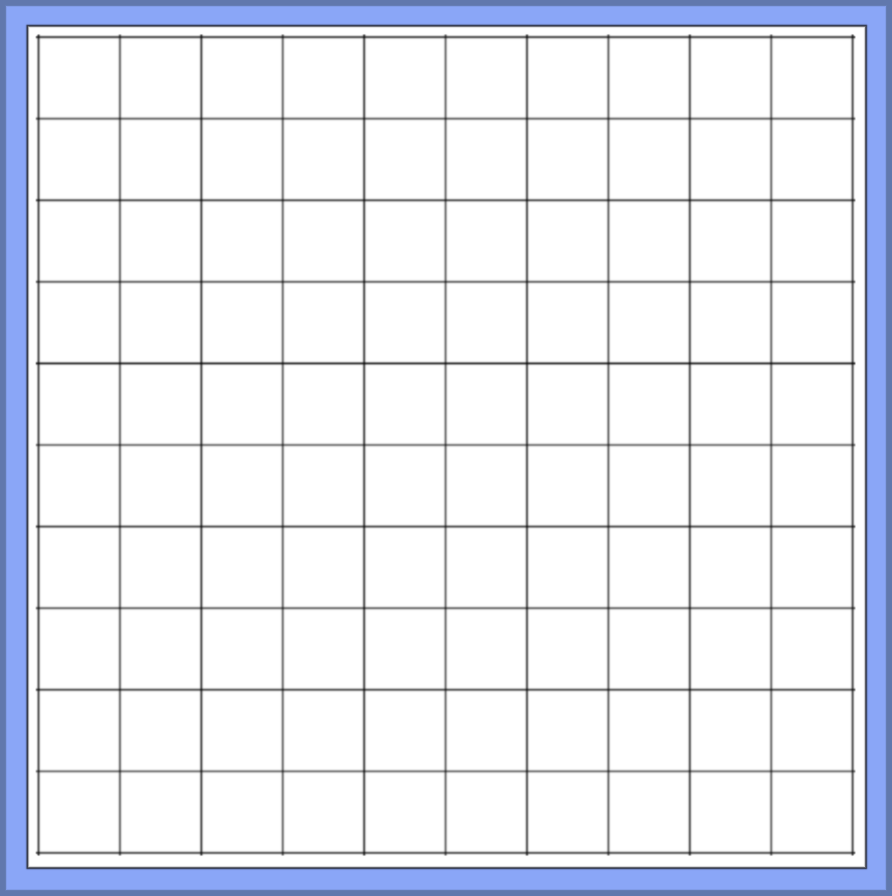
Reproduce this pattern procedurally as a Shadertoy shader.

```glsl
// Ten by ten grid of thin soft grey lines on white, inside a two-tone blue border.
// Lines come from the distance to the nearest grid index; even ones are heavier,
// and a small hash varies their tone. Lengths are fractions of the canvas height.

#define CELLS 10.0
#define GRID_ORIGIN vec2(0.0430, 0.0481)
#define GRID_PITCH vec2(0.09086, 0.09105)
#define LINE_SOFTNESS 0.00160
#define EVEN_TONE 0.61
#define ODD_TONE 0.49
#define HEAVY_ROW 6.0
#define TONE_JITTER 0.06
#define FRAME_LOW vec2(0.0306, 0.0312)
#define FRAME_HIGH vec2(0.9665, 0.9712)
#define RIM_WIDTH 0.0068

const vec3 PAPER = vec3(1.0);
const vec3 BORDER_BLUE = vec3(0.54, 0.65, 0.97);
const vec3 RIM_BLUE = vec3(0.38, 0.47, 0.68);
const vec3 FRAME_INK = vec3(0.12, 0.13, 0.17);

float hash(float n) {
    n = fract(n * 0.1031);
    n *= n + 33.33;
    return fract(n * (n + n));
}

// Signed distance to an axis-aligned box given by two corners.
float boxDistance(vec2 p, vec2 low, vec2 high) {
    vec2 d = abs(p - 0.5 * (low + high)) - 0.5 * (high - low);
    return length(max(d, 0.0)) + min(max(d.x, d.y), 0.0);
}

// Bell-shaped stroke that keeps its total ink when pixels are coarse.
float softStroke(float d, float softness, float pixel) {
    float s = max(softness, 0.6 * pixel);
    return softness / s * exp(-d * d / (s * s));
}

// Ink of the nearest line along one axis; seed separates rows from columns.
float gridInk(float x, float pitch, float seed, float pixel) {
    float index = clamp(round(x / pitch), 0.0, CELLS);
    float tone = mix(EVEN_TONE, ODD_TONE, mod(index, 2.0));
    tone += TONE_JITTER * (hash(index + seed) - 0.5);
    if (seed > 50.0 && index == HEAVY_ROW) tone += 0.08;
    return tone * softStroke(x - index * pitch, LINE_SOFTNESS, pixel);
}

void mainImage(out vec4 fragColor, in vec2 fragCoord) {
    float pixel = 1.0 / iResolution.y;
    vec2 p = fragCoord * pixel;
    vec2 canvas = iResolution.xy * pixel;

    // Grid, clipped to its own outline; crossings darken by multiplication
    vec2 g = p - GRID_ORIGIN;
    float gridEdge = boxDistance(g, vec2(0.0), GRID_PITCH * CELLS);
    float inside = 1.0 - smoothstep(0.0, LINE_SOFTNESS + pixel, gridEdge - LINE_SOFTNESS);
    float columns = gridInk(g.x, GRID_PITCH.x, 11.0, pixel) * inside;
    float rows = gridInk(g.y, GRID_PITCH.y, 71.0, pixel) * inside;
    vec3 color = PAPER * (1.0 - columns) * (1.0 - rows);

    // Blue border with a darker rim
    float frame = boxDistance(p, FRAME_LOW, FRAME_HIGH);
    float rim = -boxDistance(p, vec2(0.0), canvas);
    float rimBlend = smoothstep(-pixel, pixel, rim - RIM_WIDTH);
    vec3 border = mix(RIM_BLUE, BORDER_BLUE, rimBlend);
    color = mix(color, border, smoothstep(-0.5 * pixel, 0.5 * pixel, frame));

    // Dark line where the border meets the paper
    float frameInk = 0.85 * softStroke(frame, 0.0014, pixel);
    color = mix(color, FRAME_INK, frameInk);

    fragColor = vec4(color, 1.0);
}
```
